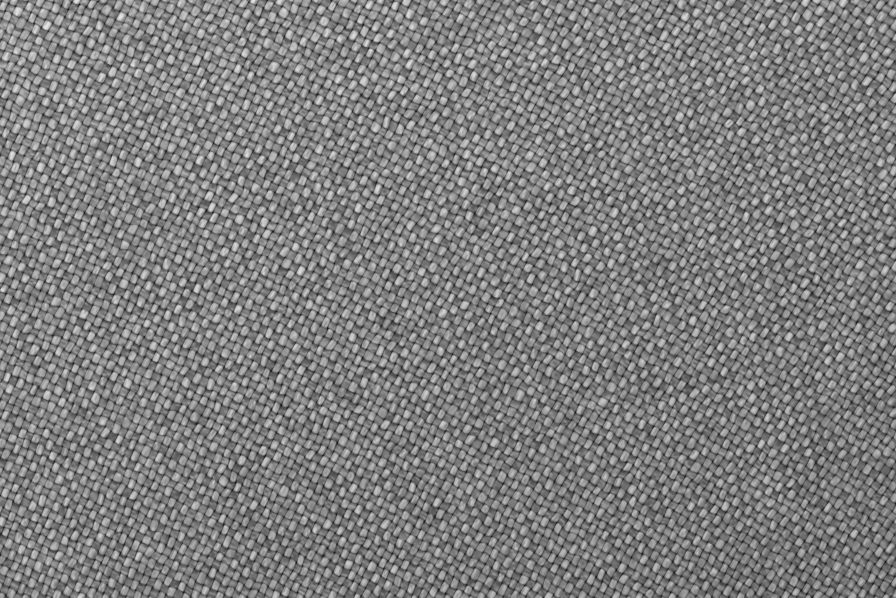
Reproduce this texture procedurally as a Shadertoy shader.

```glsl
// Grey plain-weave cloth, turned on the canvas, with long light floats over darker ones.
// Two crossing sets of round threads rise and dip in turn; the higher one is seen.
// Hashes vary each float, fine noise gives fibres, and broad light fades to lower right.

const float PI = 3.14159265;
const vec2 THREADS_PER_HEIGHT = vec2(78.0, 67.0);
const float WEAVE_ANGLE = 0.49;
const float HALF_WIDTH = 0.45;
const float WARP_TONE = 0.66;
const float WEFT_TONE = 0.51;
const float GAP_TONE = 0.15;
const float MEAN_GREY = 0.476;
const float CONTRAST = 1.06;
const int SAMPLES = 3;

float hash(vec2 p) {
    return fract(sin(dot(p, vec2(127.1, 311.7))) * 43758.5453);
}

float noise(vec2 p) {
    vec2 cell = floor(p);
    vec2 f = fract(p);
    f = f * f * (3.0 - 2.0 * f);
    return mix(mix(hash(cell), hash(cell + vec2(1.0, 0.0)), f.x),
               mix(hash(cell + vec2(0.0, 1.0)), hash(cell + vec2(1.0, 1.0)), f.x), f.y);
}

// Returns height (x) and grey tone (y) of one thread set.
// across and along are in thread widths; shift offsets the rise and dip.
vec2 thread(float across, float along, float shift, float tone, float seed) {
    float index = floor(across);
    float side = fract(across) - 0.5;
    float width = HALF_WIDTH + 0.10 * (noise(vec2(along * 0.8, index + seed)) - 0.5);
    float body = 1.0 - side * side / (width * width);
    if (body <= 0.0) return vec2(-1.0, GAP_TONE);

    // Raised floats run slightly past their own cell.
    float crimp = sin(PI * (along + index + shift));
    float height = 0.35 * sqrt(body) + 0.65 * crimp;
    float floatTone = 0.08 * (hash(vec2(index + seed, floor(along))) - 0.5);
    float fibre = 0.24 * (noise(vec2(across * 4.0 + seed, along * 1.8)) - 0.5);
    float slope = -0.12 * side;
    float roundness = mix(0.66, 1.0, sqrt(body));
    float shade = roundness * mix(0.42, 1.05, smoothstep(-0.15, 0.70, height));
    return vec2(height, max((tone + floatTone + fibre + slope) * shade, GAP_TONE));
}

// Canvas point to thread coordinates: slight turn to the right, then uneven spacing.
vec2 weaveCoords(vec2 p, float aspect) {
    vec2 d = p - 0.5 * vec2(aspect, 1.0);
    p += vec2(-0.10 * d.x * d.y, 0.05 * d.x * d.x);
    float c = cos(WEAVE_ANGLE);
    float s = sin(WEAVE_ANGLE);
    vec2 q = vec2(c * p.x - s * p.y, s * p.x + c * p.y) * THREADS_PER_HEIGHT;
    vec2 wobble = vec2(noise(q * 0.6), noise(q * 0.6 + 57.0)) - 0.5;
    return q + 0.36 * wobble;
}

float cloth(vec2 p, float aspect) {
    vec2 q = weaveCoords(p, aspect);
    vec2 warp = thread(q.x, q.y, 0.0, WARP_TONE, 11.0);
    vec2 weft = thread(q.y, q.x, 1.0, WEFT_TONE, 73.0);
    return warp.x > weft.x ? warp.y : weft.y;
}

// Broad light from the upper left, with faint uneven patches.
float lighting(vec2 p, float aspect) {
    vec2 uv = vec2(p.x / aspect, p.y);
    float fall = 1.0 + 0.10 * (uv.y - 0.5) - 0.08 * (uv.x - 0.5);
    float patches = 0.02 * (noise(p * 5.0 + 3.0) - 0.5);
    return fall + patches;
}

void mainImage(out vec4 fragColor, in vec2 fragCoord) {
    float aspect = iResolution.x / iResolution.y;
    float grey = 0.0;

    // Average a small grid inside each pixel to smooth the thread edges.
    for (int j = 0; j < SAMPLES; j++) {
        for (int i = 0; i < SAMPLES; i++) {
            vec2 offset = (vec2(i, j) + 0.5) / float(SAMPLES) - 0.5;
            grey += cloth((fragCoord + offset) / iResolution.y, aspect);
        }
    }
    grey /= float(SAMPLES * SAMPLES);

    // Light the cloth and set contrast around its mid grey.
    grey *= lighting(fragCoord / iResolution.y, aspect);
    grey = MEAN_GREY + CONTRAST * (grey - 0.503);
    fragColor = vec4(vec3(clamp(grey, 0.0, 1.0)), 1.0);
}
```
